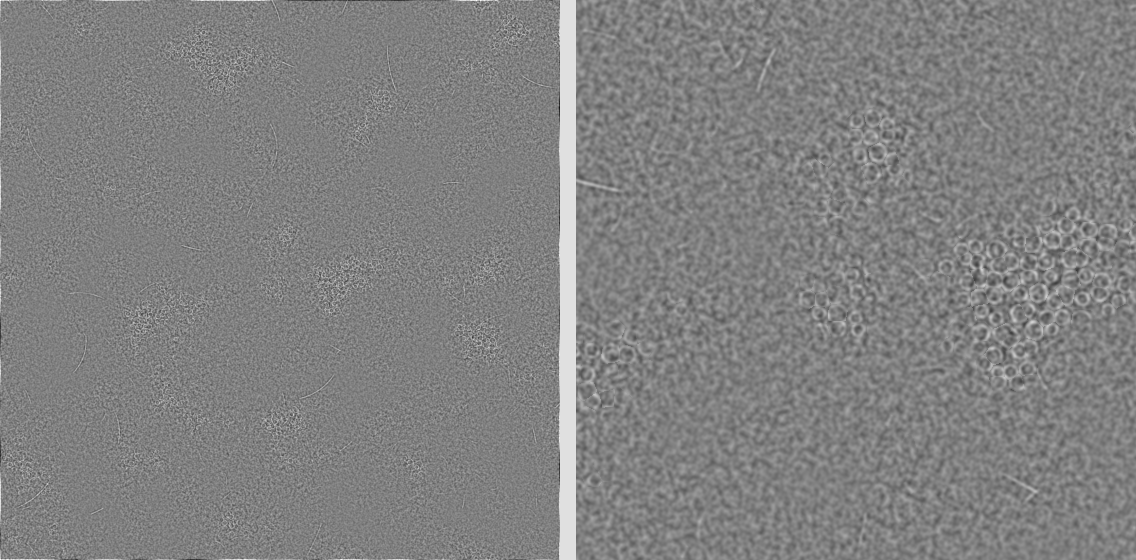
Left, the full canvas; right, a detail of the centre.
This texture map is drawn by a Shadertoy shader. Its source:

```glsl
const float MID_GREY      = 0.5;
const float GRAIN_FINE    = 310.0;   // cells across the canvas
const float GRAIN_COARSE  = 185.0;
const float GRAIN_GAIN    = 0.205;
const float PATCH_SCALE   = 5.0;
const float PATCH_GAIN    = 0.75;    // how strongly contrast varies by patch
const float PEBBLE_SCALE  = 95.0;
const float PEBBLE_GAIN   = 0.12;
const float CHIP_SCALE    = 30.0;
const float CHIP_GAIN     = 0.10;
const float FIBRE_SCALE   = 9.0;
const float FIBRE_GAIN    = 0.17;
const float LINE_WIDTH    = 0.0012;  // in canvas units
const float EDGE_WIDTH    = 0.0022;
const float EDGE_GAIN     = 0.35;

// Integer hash giving two values from 0 to 1
vec2 hash2(vec2 cell) {
    uvec2 v = uvec2(ivec2(cell) + 4096) * 1664525u + 1013904223u;
    v.x += v.y * 1664525u;
    v.y += v.x * 1664525u;
    v ^= v >> 16u;
    v.x += v.y * 1664525u;
    v.y += v.x * 1664525u;
    v ^= v >> 16u;
    return vec2(v & 65535u) / 65535.0;
}

mat2 rotation(float angle) {
    float c = cos(angle), s = sin(angle);
    return mat2(c, s, -s, c);
}

float cornerSlope(vec2 cell, vec2 offset) {
    float angle = 6.28318 * hash2(cell).x;
    return dot(vec2(cos(angle), sin(angle)), offset);
}

// Gradient noise, centred on zero
float gradientNoise(vec2 p) {
    vec2 i = floor(p), f = p - i;
    vec2 w = f * f * f * (f * (f * 6.0 - 15.0) + 10.0);
    vec2 e = vec2(1.0, 0.0);
    float low  = mix(cornerSlope(i, f), cornerSlope(i + e.xy, f - e.xy), w.x);
    float high = mix(cornerSlope(i + e.yx, f - e.yx), cornerSlope(i + e.xx, f - e.xx), w.x);
    return mix(low, high, w.y);
}

// Bright ridge with dark flanks, averaging to zero
float ridge(float x) {
    return (1.0 - x * x) * exp(-0.5 * x * x);
}

// Sharpened rims around small round pebbles
float pebbles(vec2 uv) {
    vec2 p = uv * PEBBLE_SCALE, cell = floor(p);
    float nearest = 9.0, radius = 0.4;
    for (int y = -1; y <= 1; y++)
    for (int x = -1; x <= 1; x++) {
        vec2 id = cell + vec2(x, y);
        float d = length(p - id - 0.15 - 0.7 * hash2(id + 311.0));
        if (d < nearest) {
            nearest = d;
            radius = mix(0.3, 0.55, hash2(id + 577.0).x);
        }
    }
    return ridge((nearest - radius) / (LINE_WIDTH * PEBBLE_SCALE));
}

// Scattered bent strands, one candidate in each cell
float strands(vec2 uv, float scale, float share, float seed) {
    vec2 p = uv * scale, cell = floor(p);
    float sum = 0.0;
    for (int y = -1; y <= 1; y++)
    for (int x = -1; x <= 1; x++) {
        vec2 id = cell + vec2(x, y);
        vec2 pick = hash2(id + seed), shape = hash2(id + seed + 83.0);
        if (pick.x > share) continue;
        vec2 q = rotation(6.28318 * pick.y) * (p - id - hash2(id + seed + 41.0));
        float halfLength = mix(0.12, 0.45, shape.x * shape.x);
        float bend = (shape.y - 0.5) * 1.6;
        float across = q.y - bend * (q.x * q.x - 0.3 * halfLength * halfLength);
        across /= sqrt(1.0 + 4.0 * bend * bend * q.x * q.x);
        float taper = 1.0 - smoothstep(0.75 * halfLength, halfLength, abs(q.x));
        float strength = mix(0.4, 1.0, fract(pick.x * 37.0));
        sum += strength * taper * ridge(across / (LINE_WIDTH * scale));
    }
    return sum;
}

// Broken dark and light slivers along the border
float brokenEdge(vec2 uv) {
    vec2 gap = min(uv, 1.0 - uv);
    vec2 band = 1.0 - smoothstep(vec2(0.4 * EDGE_WIDTH), vec2(EDGE_WIDTH), gap);
    float side  = gradientNoise(vec2(uv.y * 13.0, 3.3 + 5.0 * step(0.5, uv.x)));
    float level = gradientNoise(vec2(uv.x * 13.0, 23.3 + 5.0 * step(0.5, uv.y)));
    return dot(band, clamp(vec2(side, level) * 3.0 - 0.3, -1.0, 1.0));
}

void mainImage(out vec4 fragColor, in vec2 fragCoord) {
    vec2 uv = fragCoord / iResolution.xy;

    // Patches of rough and calm ground
    float broad = gradientNoise(uv * PATCH_SCALE + 17.0);
    float small = gradientNoise(rotation(0.6) * uv * PATCH_SCALE * 3.1 + 61.0);
    float rough = broad + 0.8 * small;
    float contrast = clamp(1.0 + PATCH_GAIN * rough, 0.6, 1.7);

    // Fine grain from two turned layers
    float grain = 0.75 * gradientNoise(rotation(0.47) * uv * GRAIN_FINE)
                + 0.65 * gradientNoise(rotation(1.13) * uv * GRAIN_COARSE * vec2(1.0, 1.15) + 205.0);

    float clusters = smoothstep(0.2, 0.55, rough + 0.5 * gradientNoise(uv * 38.0 + 9.0));
    float tone = MID_GREY + GRAIN_GAIN * contrast * grain;
    tone += PEBBLE_GAIN * clusters * pebbles(uv);
    tone += CHIP_GAIN * contrast * strands(uv, CHIP_SCALE, 0.4, 701.0);
    tone += FIBRE_GAIN * strands(uv, FIBRE_SCALE, 0.5, 907.0);
    tone -= EDGE_GAIN * brokenEdge(uv);

    fragColor = vec4(vec3(clamp(tone, 0.0, 1.0)), 1.0);
}
```
